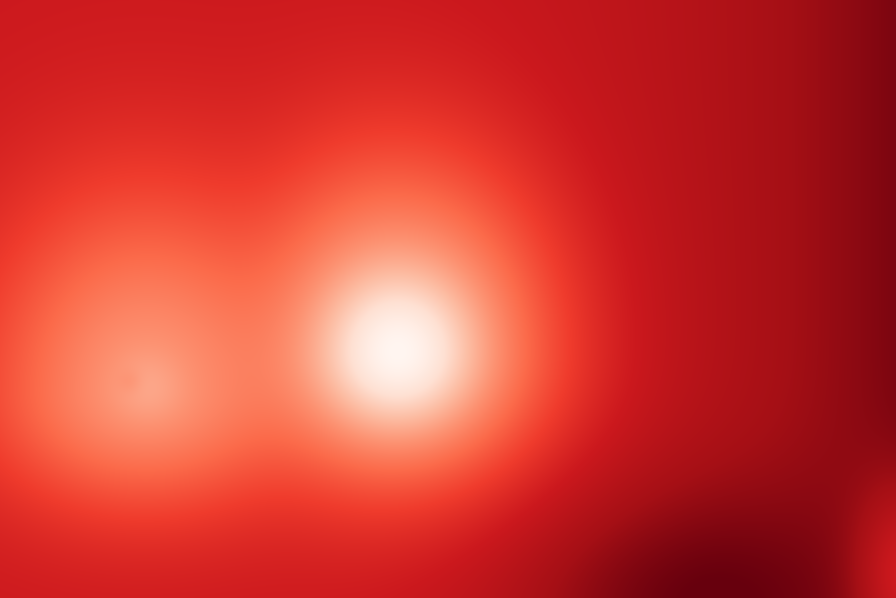
This background is drawn by a Shadertoy shader. Its source:

```glsl
// Soft red backdrop with a white-hot glow, a fainter coral glow and dark right-hand shade.

// Heat ramp, from deep maroon to warm white.
const int STEPS = 8;
const vec3 RAMP[9] = vec3[9](
    vec3(0.404, 0.000, 0.051),
    vec3(0.647, 0.059, 0.082),
    vec3(0.796, 0.094, 0.114),
    vec3(0.937, 0.231, 0.173),
    vec3(0.984, 0.416, 0.290),
    vec3(0.988, 0.573, 0.447),
    vec3(0.988, 0.733, 0.631),
    vec3(0.996, 0.878, 0.824),
    vec3(1.000, 0.961, 0.941));

vec3 heatColor(float heat) {
    float position = clamp(heat, 0.0, 1.0) * float(STEPS);
    vec3 color = RAMP[0];
    for (int i = 1; i <= STEPS; i++) {
        color = mix(color, RAMP[i], clamp(position - float(i - 1), 0.0, 1.0));
    }
    return color;
}

// Gaussian falloff with separate radii on the low (left, bottom) and high (right, top) sides.
float lobe(vec2 p, vec2 center, vec2 lowRadii, vec2 highRadii) {
    vec2 d = p - center;
    d /= mix(lowRadii, highRadii, step(0.0, d));
    return exp(-dot(d, d));
}

float roundLobe(vec2 p, vec2 center, float radius) {
    return lobe(p, center, vec2(radius), vec2(radius));
}

// Ambient level that fades toward the right edge.
float ambientHeat(float across) {
    return 0.25 - 0.21 * pow(across, 4.0);
}

// Bright glow: a tight core inside a wide halo.
float mainGlow(vec2 p) {
    vec2 center = vec2(0.667, 0.412);
    float halo = lobe(p, center, vec2(0.254, 0.234), vec2(0.268, 0.320));
    return 0.50 * halo + 0.26 * roundLobe(p, center, 0.123);
}

// Coral glow with a small highlight beside a faint dimple.
float sideGlow(vec2 p) {
    float halo = lobe(p, vec2(0.243, 0.348), vec2(0.275, 0.204), vec2(0.275, 0.337));
    float highlight = roundLobe(p, vec2(0.249, 0.352), 0.058);
    float dimple = roundLobe(p, vec2(0.218, 0.362), 0.020);
    return 0.385 * halo + 0.05 * highlight - 0.03 * dimple;
}

void mainImage(out vec4 fragColor, in vec2 fragCoord) {
    vec2 p = fragCoord / iResolution.y;
    float across = fragCoord.x / iResolution.x;

    // The two glows merge smoothly without doubling between them.
    float heat = ambientHeat(across) + length(vec2(mainGlow(p), sideGlow(p)));

    // Shadow along the bottom and a warm patch in the right corner.
    heat -= 0.18 * lobe(p, vec2(1.148, -0.012), vec2(0.307, 0.204), vec2(0.246, 0.204));
    heat += 0.25 * lobe(p, vec2(1.518, 0.037), vec2(0.087, 0.157), vec2(0.087, 0.157));

    fragColor = vec4(heatColor(heat), 1.0);
}
```
